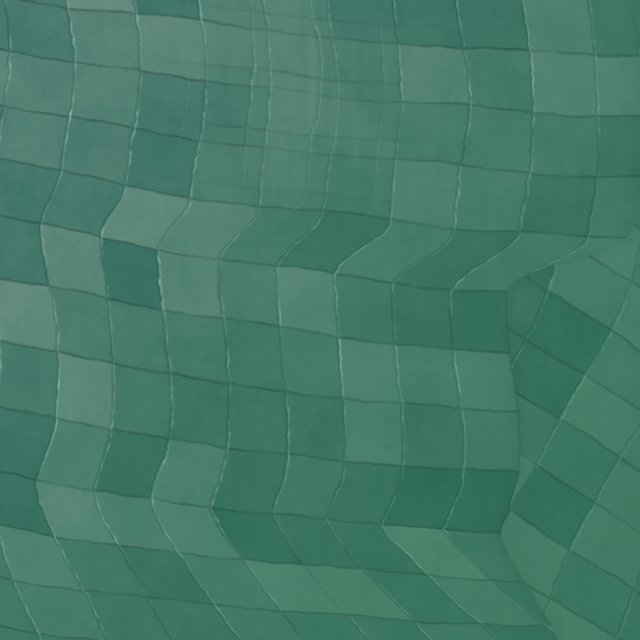
Give the GLSL for this texture, as a Shadertoy shader.

```glsl
// Square pool tiles on two walls and a floor, seen bent and tinted through rippling green water.
#define ROW_PITCH 0.0932
#define WIDE_COLUMN 0.1025
#define NARROW_COLUMN 0.0905
#define FLOOR_ROW 8.0
#define CORNER_COLUMN 9.0
#define JOINT_WIDTH 0.0031
#define JOINT_DARKNESS 0.19
#define GLINT_STRENGTH 0.15
#define WOBBLE 0.0035
#define RAGGEDNESS 0.0025
#define GHOST_STRENGTH 0.65

const float PI = 3.14159;
const vec3 SHALLOW_DARK  = vec3(0.24, 0.445, 0.405);
const vec3 SHALLOW_LIGHT = vec3(0.43, 0.57, 0.52);
const vec3 DEEP_DARK     = vec3(0.18, 0.425, 0.34);
const vec3 DEEP_LIGHT    = vec3(0.29, 0.51, 0.42);

vec2 hash2(vec2 p) {
    vec3 q = fract(p.xyx * vec3(0.1031, 0.1030, 0.0973));
    q += dot(q, q.yzx + 33.33);
    return fract((q.xx + q.yz) * q.zy);
}

float cornerDot(vec2 cell, vec2 f, vec2 corner) {
    return dot(hash2(cell + corner + 50.0) * 2.0 - 1.0, f - corner);
}

float gradientNoise(vec2 p) {
    vec2 i = floor(p), f = fract(p);
    vec2 w = f * f * f * (f * (f * 6.0 - 15.0) + 10.0);
    return mix(mix(cornerDot(i, f, vec2(0, 0)), cornerDot(i, f, vec2(1, 0)), w.x),
               mix(cornerDot(i, f, vec2(0, 1)), cornerDot(i, f, vec2(1, 1)), w.x), w.y);
}

// Back wall and floor: xy = column and row, zw = tile size on the canvas
vec4 wallGrid(vec2 p) {
    float sag = (0.2 * p.x - 0.09 * p.x * p.x) * (0.72 + 0.4 * sin(PI * p.y));
    float row = (p.y - sag + 0.0065) / ROW_PITCH;
    row += 0.28 * sin(PI * clamp(row / FLOOR_ROW, 0.0, 1.0));
    float beyond = max(row - FLOOR_ROW, 0.0) * 1.17;
    row = min(row, FLOOR_ROW) + beyond;

    // the refraction kink squeezes columns; the floor spreads them
    float kink = smoothstep(3.0, 4.1, row);
    float width = mix(WIDE_COLUMN, NARROW_COLUMN, kink) + 0.0065 * beyond;
    float shift = 0.001 + 0.012 * cos(1.2 * (min(row, 9.0) - 1.0)) - 0.016 * kink
                - 0.018 * smoothstep(7.0, 8.5, row) + 0.034 * beyond;
    return vec4((p.x - shift) / width, row, width, ROW_PITCH);
}

// Side wall: the same tiles seen obliquely
vec4 sideGrid(vec2 p) {
    float column = (p.x + 0.45 * p.y - 1.042) / 0.126 + 0.15 * sin(9.0 * p.y);
    float row = (p.y - 0.78 * (p.x - 0.78)) / 0.095 - 0.1 + 0.15 * sin(14.0 * p.x);
    return vec4(column, row, 0.11, 0.075);
}

float stroke(float distanceToLine, float width) {
    return 1.0 - smoothstep(0.25 * width, width, abs(distanceToLine));
}

// Glaze tone of one tile, with a lighter run along the kink
float tileTone(vec2 cell, float side) {
    vec2 pick = hash2(cell + 20.0 + 37.0 * side);
    float band = (1.0 - side) * 0.5 * step(abs(cell.y - 3.0), 0.5) * step(2.5, cell.x);
    return 0.46 * smoothstep(0.50, 0.64, pick.x + band) + 0.46 * pick.y;
}

vec3 tiles(vec2 p) {
    // water ripple
    vec2 q = p + WOBBLE * vec2(gradientNoise(p * 34.0), gradientNoise(p * 27.0 + 9.0))
               + 0.012 * vec2(gradientNoise(p * 6.0 + 4.0), gradientNoise(p * 5.0 + 17.0))
               + RAGGEDNESS * vec2(gradientNoise(p * 110.0), 0.5 * gradientNoise(p * 90.0 + 5.0));
    vec4 grid = wallGrid(q);
    float edge = CORNER_COLUMN + 0.7 * (1.0 - smoothstep(2.8, 3.8, grid.y))
               - 0.45 * max(grid.y - FLOOR_ROW, 0.0);
    float fromCorner = grid.x - edge;
    float side = step(0.0, fromCorner);
    if (side > 0.5) grid = sideGrid(q);

    // the four tiles around the nearest crossing meet, more softly in the distance
    float depth = smoothstep(0.0, 1.3, 0.7 * p.x + 0.75 * p.y);
    float haze = smoothstep(0.72, 0.98, p.x);
    vec2 crossing = floor(grid.xy + 0.5);
    vec2 joint = (grid.xy - crossing) * grid.zw;
    float blur = 0.0010 + 0.0008 * depth + 0.0015 * haze;
    vec2 w = smoothstep(-blur, blur, joint);
    float above = mix(tileTone(crossing - 1.0, side), tileTone(crossing - vec2(0, 1), side), w.x);
    float below = mix(tileTone(crossing - vec2(1, 0), side), tileTone(crossing, side), w.x);
    float tone = mix(0.40, mix(above, below, w.y), 1.0 - 0.25 * haze);

    // mottled, cloudy glaze with faint scratches
    tone += 0.24 * gradientNoise(p * 13.0) + 0.13 * gradientNoise(p * vec2(50.0, 38.0))
          + 0.11 * gradientNoise(p * vec2(125.0, 95.0));
    vec3 color = mix(mix(SHALLOW_DARK, SHALLOW_LIGHT, tone),
                     mix(DEEP_DARK, DEEP_LIGHT, tone), depth);

    // thin dark joints, uneven in strength
    float worn = clamp(0.85 + 0.9 * gradientNoise(p * 19.0 + 31.0), 0.3, 1.3);
    float dark = max(stroke(joint.y, JOINT_WIDTH), 0.65 * stroke(joint.x + 0.0008, JOINT_WIDTH));
    color *= 1.0 - JOINT_DARKNESS * worn * dark * (1.0 - 0.3 * depth);

    // rough glints beside the upright joints
    float stretch = smoothstep(-0.35, 0.2, gradientNoise(vec2(crossing.x * 7.3, p.y * 15.0)));
    float flecks = smoothstep(-0.35, 0.35, gradientNoise(vec2(p.x * 40.0, p.y * 85.0)));
    float glint = stroke(joint.x - 0.0021, JOINT_WIDTH * 0.85) * stretch * (0.25 + 0.95 * flecks);
    color += GLINT_STRENGTH * glint * (1.0 - 0.4 * depth) * (1.0 - 0.45 * haze);

    return color * (1.0 - 0.05 * exp(-7.0 * abs(fromCorner)));
}

// Doubled, streaked reflections where the surface is most disturbed
vec3 poolColor(vec2 p) {
    vec2 away = (p - vec2(0.47, 0.15)) / vec2(0.16, 0.17);
    float ghost = GHOST_STRENGTH * exp(-dot(away, away));
    float streak = gradientNoise(vec2(p.x * 75.0, p.y * 6.0));
    vec3 doubled = tiles(p + vec2(0.027 + 0.008 * streak, 0.03));
    return mix(tiles(p), doubled, ghost) + 0.05 * ghost * streak;
}

void mainImage(out vec4 fragColor, in vec2 fragCoord) {
    vec3 color = vec3(0.0);
    // four samples smooth every edge
    for (int i = 0; i < 4; i++) {
        vec2 offset = vec2(i % 2, i / 2) * 0.5 - 0.25;
        vec2 p = (fragCoord + offset) / iResolution.xy;
        color += poolColor(vec2(p.x, 1.0 - p.y));
    }
    fragColor = vec4(color * 0.25, 1.0);
}
```
